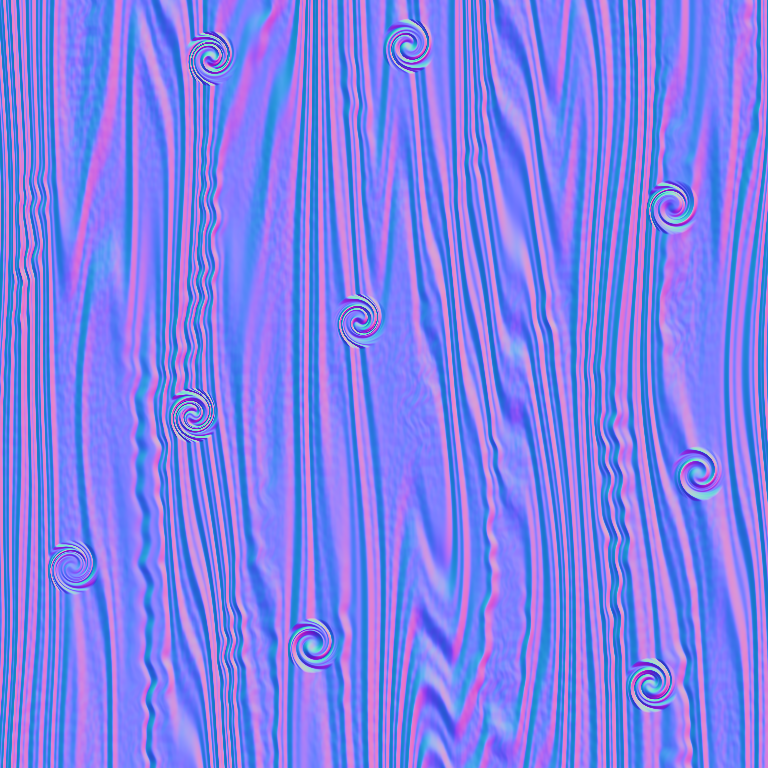
This texture map is drawn by a WebGL 1 fragment shader. Its source:

```glsl
precision highp float;
uniform vec2 u_resolution;

vec2 hash2(vec2 p) {
  vec3 q = fract(p.xyx * vec3(0.1031, 0.1030, 0.0973));
  q += dot(q, q.yzx + 33.33);
  return fract((q.xx + q.yz) * q.zy);
}

vec2 latticeGradient(vec2 cell) {
  float angle = 6.2832 * hash2(cell + 57.0).x;
  return vec2(cos(angle), sin(angle));
}

float gradientNoise(vec2 p) {
  vec2 i = floor(p), f = p - i;
  vec2 u = f * f * f * (f * (f * 6.0 - 15.0) + 10.0);
  vec2 e = vec2(1.0, 0.0);
  float bottom = mix(dot(latticeGradient(i), f), dot(latticeGradient(i + e), f - e), u.x);
  float top = mix(dot(latticeGradient(i + e.yx), f - e.yx), dot(latticeGradient(i + 1.0), f - 1.0), u.x);
  return mix(bottom, top, u.y);
}

// Twist the grain around one knot in each cell of a coarse grid
vec2 swirlKnots(vec2 p) {
  vec2 cell = floor(p * 3.0);
  vec2 knot = (cell + 0.15 + 0.7 * hash2(cell + 11.0)) / 3.0;
  vec2 d = p - knot;
  float fall = 1.0 - smoothstep(0.0, 0.036, length(d));
  float angle = 5.5 * fall;
  float c = cos(angle), s = sin(angle);
  return knot + mat2(c, s, -s, c) * d;
}

float woodHeight(vec2 canvas) {
  vec2 p = swirlKnots(canvas);

  // Slow sway, plus squiggles confined to a few narrow columns
  p.x += 0.012 * gradientNoise(p * vec2(2.0, 3.0) + 5.0);
  float squiggle = smoothstep(0.1, 0.4, gradientNoise(p * vec2(13.0, 3.0) + 31.0));
  p.x += 0.011 * squiggle * gradientNoise(p * vec2(12.0, 32.0));

  // Growth rings: contours of a stretched field form the cathedral arches
  float ring = 30.0 * p.x
    + 7.0 * gradientNoise(p * vec2(6.0, 0.95) + vec2(3.0, 7.3))
    + 1.1 * gradientNoise(p * vec2(21.0, 1.8) + 17.0);
  float ridges = sin(6.2832 * ring)
    + 0.4 * sin(14.3 * ring + 1.0)
    + 2.2 * gradientNoise(vec2(ring * 0.6, p.y * 0.7 + 2.0));
  ridges *= 0.95 + 0.6 * gradientNoise(p * vec2(9.0, 4.0) + 71.0);

  // Fine pores on the surface
  float pores = gradientNoise(p * vec2(150.0, 75.0)) * (0.5 + gradientNoise(p * vec2(14.0, 5.0) + 43.0));
  return 0.0058 * ridges + 0.0014 * pores;
}

void main() {
  vec2 p = gl_FragCoord.xy / u_resolution;
  float e = 0.0013;
  float h = woodHeight(p);
  vec2 slope = vec2(woodHeight(p + vec2(e, 0.0)) - h, woodHeight(p + vec2(0.0, e)) - h) / e;

  // Limit the tilt so that steep walls stay evenly coloured
  vec2 tilt = -0.86 * slope / sqrt(1.0 + dot(slope, slope));
  vec3 normal = vec3(tilt, sqrt(1.0 - dot(tilt, tilt)));
  gl_FragColor = vec4(normal * 0.5 + 0.5, 1.0);
}
```
